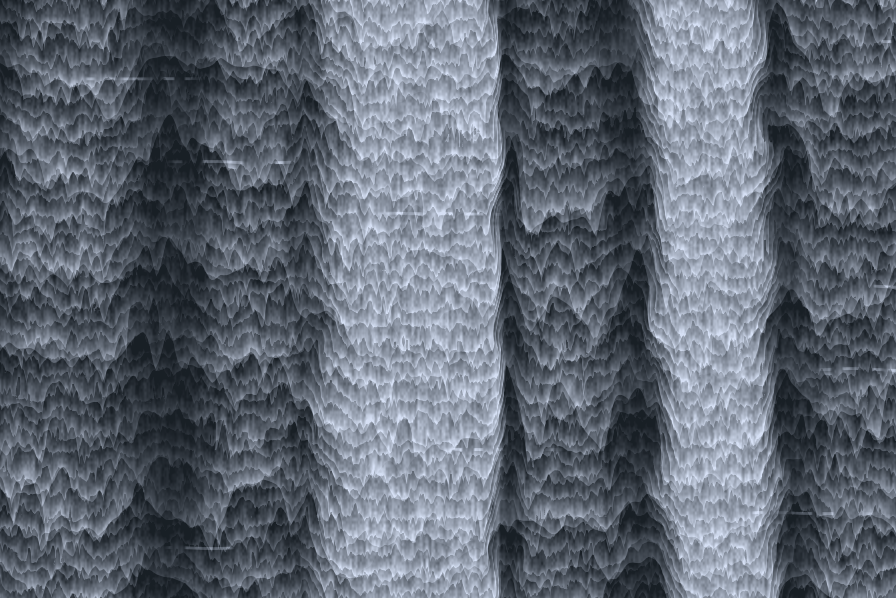
This texture is drawn by a Shadertoy shader. Its source:

```glsl
#define DEEP vec3(0.095, 0.12, 0.145)
#define FOAM vec3(0.77, 0.81, 0.885)
#define SHEET_ROWS 5.5
#define SHEET_COLS 8.0
#define SHEET_SCALE 2.4
#define SHEET_FADE 2.2
#define SAG 0.12
#define BASE_FLOW 0.36
#define GRAIN 0.26
#define SEAMS 9

float hash(vec2 p) {
    vec3 h = fract(p.xyx * 0.1031);
    h += dot(h, h.yzx + 33.33);
    return fract((h.x + h.y) * h.z);
}

float noise(vec2 p) {
    vec2 cell = floor(p), f = fract(p);
    f = f * f * (3.0 - 2.0 * f);
    return mix(mix(hash(cell), hash(cell + vec2(1, 0)), f.x),
               mix(hash(cell + vec2(0, 1)), hash(cell + vec2(1, 1)), f.x), f.y);
}

// Creased noise whose sharp maxima become the tips of the tongues
float ridge(vec2 p) {
    return 1.0 - abs(2.0 * noise(p) - 1.0);
}

float band(float x, float left, float right, float soft) {
    return smoothstep(left - soft, left + soft, x)
         * (1.0 - smoothstep(right - soft, right + soft, x));
}

// Amount of water across the wall: two full columns and dry gaps
float flowAt(vec2 uv, vec2 q) {
    float x = uv.x + 0.024 * (noise(q * vec2(22.0, 11.0)) - 0.5);
    x -= 0.026 * (1.0 - uv.y) * smoothstep(0.6, 0.74, uv.x);
    float flow = BASE_FLOW + 0.22 * (noise(q * vec2(7.0, 3.0) + 40.0) - 0.5);
    flow += 0.08 * (0.5 - uv.y);
    flow *= 1.0 - 0.92 * band(x, 0.145, 0.235, 0.035);
    flow *= 1.0 - 0.55 * band(x, 0.325, 0.355, 0.02);
    flow *= 1.0 - 0.85 * band(x, 0.555, 0.582, 0.012);
    flow *= 1.0 - 0.85 * band(x, 0.67, 0.715, 0.022);
    flow *= 1.0 - 0.9 * band(x, 0.845, 0.89, 0.022);
    flow *= mix(1.0, smoothstep(-0.01, 0.035, x), 0.4 + 0.6 * uv.y);
    flow = mix(flow, 0.95, band(x, 0.372, 0.6, 0.032) * (1.0 - smoothstep(0.545, 0.562, x)));
    return mix(flow, 1.0, band(x, 0.722, 0.842, 0.02));
}

// Overlapping sheets: bright jagged lower lip, fading upwards
float sheets(vec2 q, float rows, float cols, float flow, float seed) {
    vec2 p = q + seed * vec2(3.7, 5.3);
    float phase = q.y * rows + SAG * rows * flow;
    phase += 0.85 * ridge(p * vec2(cols, rows * 0.45));
    phase += 0.42 * ridge(p * vec2(cols * 2.7, rows * 0.8) + 17.0);
    phase += 0.24 * noise(p * vec2(cols * 7.0, rows * 1.3) + 31.0);
    float blur = clamp(fwidth(phase), 0.01, 0.3);
    float t = fract(phase);
    return mix(exp(-SHEET_FADE * t), 1.0, smoothstep(1.0 - blur, 1.0, t));
}

// Thin broken horizontal joints where the water splashes
float seams(vec2 uv, vec2 q) {
    float glow = 0.0;
    for (int i = 0; i < SEAMS; i++) {
        float id = float(i);
        float height = (id + hash(vec2(id, 3.0))) / float(SEAMS);
        float start = hash(vec2(id, 8.0));
        float span = band(uv.x, start, start + 0.13, 0.015);
        float dash = smoothstep(0.4, 0.75, noise(vec2(q.x * 60.0, id * 9.0)));
        float wave = 0.004 * noise(vec2(q.x * 14.0, id));
        glow += span * dash * (1.0 - smoothstep(0.0012, 0.0035, abs(uv.y - height - wave)));
    }
    return glow;
}

void mainImage(out vec4 fragColor, in vec2 fragCoord) {
    vec2 uv = fragCoord / iResolution.xy;
    vec2 q = fragCoord / iResolution.y;
    float flow = flowAt(uv, q);

    // Large tongues rule the thin flow, small ones the full columns
    vec3 weights = mix(vec3(0.46, 0.32, 0.22), vec3(0.1, 0.4, 0.5), flow);
    float water = 0.0, scale = 1.0;
    for (int i = 0; i < 3; i++) {
        water += weights[i] * sheets(q, SHEET_ROWS * scale, SHEET_COLS * scale, flow, float(i + 1));
        scale *= SHEET_SCALE;
    }
    float contrast = 0.4 + 0.22 * flow + 2.0 * flow * (1.0 - flow);
    float tone = 0.05 + 0.7 * flow + (water - 0.4) * contrast;

    // Falling streaks and fine spray
    float streak = noise(q * vec2(210.0, 34.0)) - 0.5;
    float spray = noise(q * vec2(300.0, 190.0) + 70.0) - 0.5;
    tone += GRAIN * (0.25 + 0.75 * sqrt(flow)) * (streak + 0.7 * spray);

    // Splashing joints and the bright rim of the first column
    float rim = band(uv.x, 0.551, 0.558, 0.003) * noise(q * vec2(150.0, 22.0));
    tone += 0.28 * seams(uv, q) + 0.3 * rim;

    fragColor = vec4(mix(DEEP, FOAM, clamp(tone, 0.0, 1.1)), 1.0);
}
```
